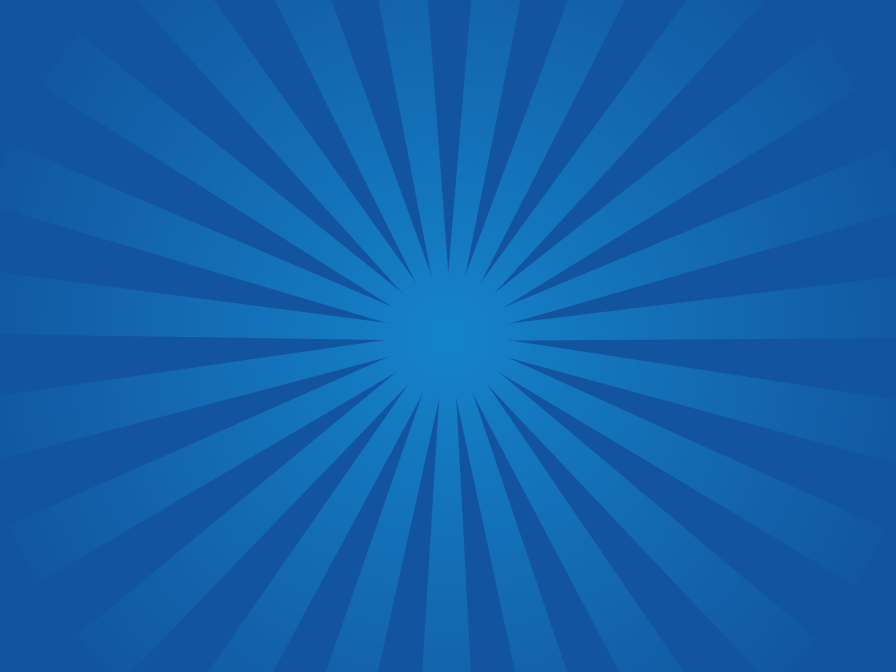
Reproduce this background procedurally as a Shadertoy shader.

```glsl
// A blue sunburst: bright rays split by dark pointed wedges, fading outwards.

const float TAU = 6.2831853;

// Values to tune; lengths are fractions of the canvas height.
const vec3 GLOW_COLOR = vec3(0.078, 0.515, 0.788);
const vec3 DEEP_COLOR = vec3(0.070, 0.330, 0.622);
const float WEDGE_COUNT = 23.0;
const float FIRST_WEDGE_ANGLE = 1.5664;
const float WEDGE_TIP_RADIUS = 0.0946;
const float WEDGE_HALF_ANGLE = 0.0793;
const float RAY_END_RADIUS = 0.711;
const float FADE_RADIUS = 0.747;

// Rotates every sector onto the x axis, where its wedge lies.
vec2 foldSectors(vec2 p) {
    float sector = TAU / WEDGE_COUNT;
    float angle = atan(p.y, p.x) - FIRST_WEDGE_ANGLE;
    angle -= sector * round(angle / sector);
    return length(p) * vec2(cos(angle), sin(angle));
}

// Signed distance to the sides of a wedge opening along +x, negative inside.
float wedgeDistance(vec2 p) {
    p.x -= WEDGE_TIP_RADIUS;
    return abs(p.y) * cos(WEDGE_HALF_ANGLE) - p.x * sin(WEDGE_HALF_ANGLE);
}

// Coverage outside a shape, smoothed over one pixel.
float outside(float dist, float pixel) {
    return clamp(dist / pixel + 0.5, 0.0, 1.0);
}

void mainImage(out vec4 fragColor, in vec2 fragCoord) {
    float pixel = 1.0 / iResolution.y;
    vec2 p = (fragCoord - 0.5 * iResolution.xy) * pixel;
    float radius = length(p);

    // Bright rays are what the wedges leave free, up to a round end.
    float rays = outside(wedgeDistance(foldSectors(p)), pixel);
    rays *= outside(RAY_END_RADIUS - radius, pixel);

    // Radial glow, strongest at the centre.
    float glow = clamp(1.0 - radius / FADE_RADIUS, 0.0, 1.0);

    fragColor = vec4(mix(DEEP_COLOR, GLOW_COLOR, rays * glow), 1.0);
}
```
